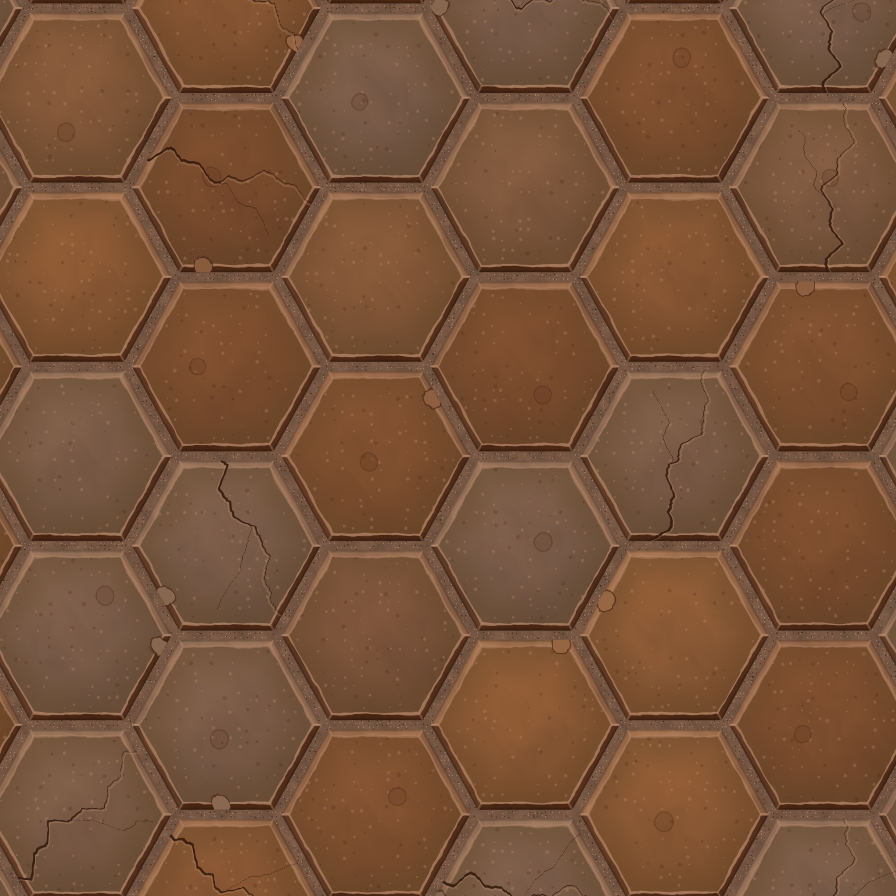
Write a Shadertoy shader that draws this texture.

```glsl
// Worn hexagonal terracotta tiles with bevelled rims, sandy grout, cracks and chips.

const vec2 REPEATS = vec2(6.0, 5.0);         // columns, rows on the canvas
const vec2 FIRST_CENTER = vec2(0.086, 0.091);
const float COLUMN_STEP = 0.8660254;         // lengths below are in row pitches
const float FACE_APOTHEM = 0.437;
const float TILE_APOTHEM = 0.474;
const float RIM_HALF_WIDTH = 0.007;
const float EDGE_WOBBLE = 0.005;
const float CRACK_CHANCE = 0.25;
const float CHIP_CHANCE = 0.3;
const float PIT_CHANCE = 0.5;
const vec2 LIGHT = vec2(-0.15, 0.99);

const vec3 CLAY = vec3(0.47, 0.29, 0.175);
const vec3 OCHRE = vec3(0.56, 0.36, 0.21);
const vec3 GREY = vec3(0.47, 0.355, 0.28);
const vec3 OLIVE = vec3(0.37, 0.26, 0.15);
const vec3 GROUT = vec3(0.49, 0.36, 0.28);
const vec3 SHADOW = vec3(0.29, 0.15, 0.075);
const vec3 PALE = vec3(0.73, 0.55, 0.43);
const float SECTOR = 1.0471976;              // sixty degrees

float hash(vec2 p) {
    vec3 a = fract(p.xyx * 0.1031);
    a += dot(a, a.yzx + 33.33);
    return fract((a.x + a.y) * a.z);
}

float hexDistance(vec2 p) {
    p = abs(p);
    return max(p.y, p.x * COLUMN_STEP + p.y * 0.5);
}

// Soft stripe around zero.
float band(float x, float halfWidth, float soft) {
    return 1.0 - smoothstep(halfWidth - soft, halfWidth + soft, abs(x));
}

float layeredSines(vec2 p, float seed) {
    float a = sin(p.x * 9.0 + seed * 31.0 + 2.0 * sin(p.y * 7.0 + seed * 13.0));
    float b = sin(p.y * 19.0 - seed * 17.0 + 2.0 * sin(p.x * 15.0 + seed * 7.0));
    float c = sin(p.x * 37.0 + p.y * 31.0 + seed * 11.0 + 2.0 * b);
    return a * 0.5 + b * 0.3 + c * 0.2;
}

// One randomly sized dot in some of the cells of a grid.
float speckles(vec2 p, float density) {
    vec2 cell = floor(p);
    vec2 center = 0.3 + 0.4 * vec2(hash(cell + 3.1), hash(cell + 8.7));
    float radius = mix(0.1, 0.28, hash(cell + 5.3));
    float dotMask = 1.0 - smoothstep(radius * 0.4, radius, length(p - cell - center));
    return dotMask * step(hash(cell), density);
}

// Jagged crack with a side branch; x is the dark line, y its lit lower lip.
vec2 crack(vec2 p, vec2 id, float soft) {
    float seed = hash(id + 41.0);
    float turn = (seed - 0.5) * 3.0;
    vec2 q = mat2(cos(turn), sin(turn), -sin(turn), cos(turn)) * p;
    float path = 0.24 * abs(fract(q.x * 1.7 + seed) - 0.5)
               + 0.09 * abs(fract(q.x * 5.3 + seed * 7.0) - 0.5)
               + 0.012 * layeredSines(q.xx * 2.0, seed) + 0.25 * (seed - 0.6);
    float halfWidth = mix(0.008, 0.001, smoothstep(-0.45, 0.45, q.x));
    float y = q.y - path;
    float branch = y - (q.x + 0.05) * mix(-0.9, 0.9, step(0.5, hash(id + 47.0)));
    float reach = step(-0.05, q.x) * step(q.x, 0.3);
    float line = max(band(y, halfWidth, soft), 0.7 * reach * band(branch, 0.002, soft));
    return vec2(line, band(y + 0.014, 0.004, soft));
}

void mainImage(out vec4 fragColor, in vec2 fragCoord) {
    vec2 scale = REPEATS * vec2(COLUMN_STEP, 1.0);
    vec2 q = (fragCoord / iResolution.xy - FIRST_CENTER) * scale;
    float soft = 0.7 * REPEATS.y / iResolution.y;

    // Nearest tile: odd columns sit half a row higher.
    vec2 p = q, id = vec2(0.0);
    float nearest = 1e3;
    for (int i = -1; i <= 1; i++) {
        float column = floor(q.x / COLUMN_STEP + 0.5) + float(i);
        float lift = 0.5 * mod(column, 2.0);
        float row = floor(q.y - lift + 0.5);
        vec2 local = q - vec2(column * COLUMN_STEP, row + lift);
        float d = hexDistance(local);
        if (d < nearest) { nearest = d; p = local; id = mod(vec2(column, row), REPEATS); }
    }
    float seed = hash(id + 11.0);
    float mottle = layeredSines(p, seed);
    float edge = nearest + EDGE_WOBBLE * layeredSines(p * 2.0, seed + 0.4);
    float face = 1.0 - smoothstep(FACE_APOTHEM - soft, FACE_APOTHEM + soft, edge);
    float tile = 1.0 - smoothstep(TILE_APOTHEM - soft, TILE_APOTHEM + soft, nearest);

    // Face: tone per tile, mottling, olive border, fine speckles.
    vec3 tone = mix(CLAY, OCHRE, hash(id + 23.0));
    tone = mix(tone, GREY, smoothstep(0.5, 0.8, seed));
    vec3 faceColor = tone * (1.0 + 0.04 * mottle + 0.22 * dot(p, vec2(-0.3, 0.9)));
    faceColor = mix(faceColor, OLIVE, 0.4 * smoothstep(0.2, 0.45, nearest + 0.06 * mottle));
    vec2 grain = p * 19.0 + id * 37.0;
    faceColor = mix(faceColor, PALE, 0.3 * speckles(grain, 0.25));
    faceColor = mix(faceColor, SHADOW, 0.25 * speckles(grain * 0.83 + 90.0, 0.15));
    vec2 pitOffset = p - 0.45 * (vec2(hash(id + 61.0), hash(id + 67.0)) - 0.5);
    float pit = length(pitOffset) + 0.008 * mottle;
    float hasPit = step(hash(id + 71.0), PIT_CHANCE);
    faceColor = mix(faceColor, SHADOW, hasPit * (0.3 * band(pit - 0.05, 0.004, soft) + 0.12 * step(pit, 0.05)));

    // Bevel: each of the six sides is lit by its normal; mitres shine at the corners.
    float angle = atan(p.y, p.x);
    float normalAngle = (floor(angle / SECTOR) + 0.5) * SECTOR;
    float lit = dot(vec2(cos(normalAngle), sin(normalAngle)), LIGHT);
    vec3 bevel = mix(SHADOW, mix(tone, PALE, 0.45), smoothstep(-1.0, 0.9, lit));
    bevel *= 1.0 + 0.08 * mottle - 0.25 * smoothstep(0.455, TILE_APOTHEM, nearest);
    float corner = abs(angle - floor(angle / SECTOR + 0.5) * SECTOR) * length(p);
    float mitre = band(corner, 0.006, soft) * mix(0.35, 0.8, smoothstep(0.3, 0.5, abs(p.x)));
    bevel = mix(bevel, PALE, mitre);

    // Grout, then tile, then the worn rim line.
    vec3 grout = GROUT * (0.93 + 0.08 * layeredSines(q * 3.0, 0.2));
    grout += 0.14 * speckles(q * 48.0, 0.55) - 0.12 * speckles(q * 41.0 + 70.0, 0.5);
    vec3 color = mix(grout, mix(bevel, faceColor, face), tile);
    float rimWidth = RIM_HALF_WIDTH * (0.9 + 0.5 * mottle);
    color = mix(color, mix(tone, PALE, 0.8), band(edge - FACE_APOTHEM, rimWidth, soft) * (0.7 - 0.15 * lit));

    // Chip broken out of the rim.
    float chipAngle = 6.2831853 * hash(id + 83.0);
    vec2 chipAxis = vec2(cos(chipAngle), sin(chipAngle));
    float chip = length(p - chipAxis * 0.445 / hexDistance(chipAxis)) + 0.012 * layeredSines(p * 3.0, seed);
    float hasChip = tile * step(hash(id + 89.0), CHIP_CHANCE);
    color = mix(color, mix(tone, PALE, 0.25), hasChip * (1.0 - smoothstep(0.05 - soft, 0.05 + soft, chip)));
    color = mix(color, SHADOW, 0.7 * hasChip * band(chip - 0.053, 0.004, soft));

    // Cracks cut through face and bevel.
    vec2 split = crack(p, id, soft) * tile * step(hash(id + 97.0), CRACK_CHANCE);
    color = mix(color, PALE, 0.35 * split.y);
    color = mix(color, SHADOW * 0.7, 0.9 * split.x);
    fragColor = vec4(color, 1.0);
}
```
